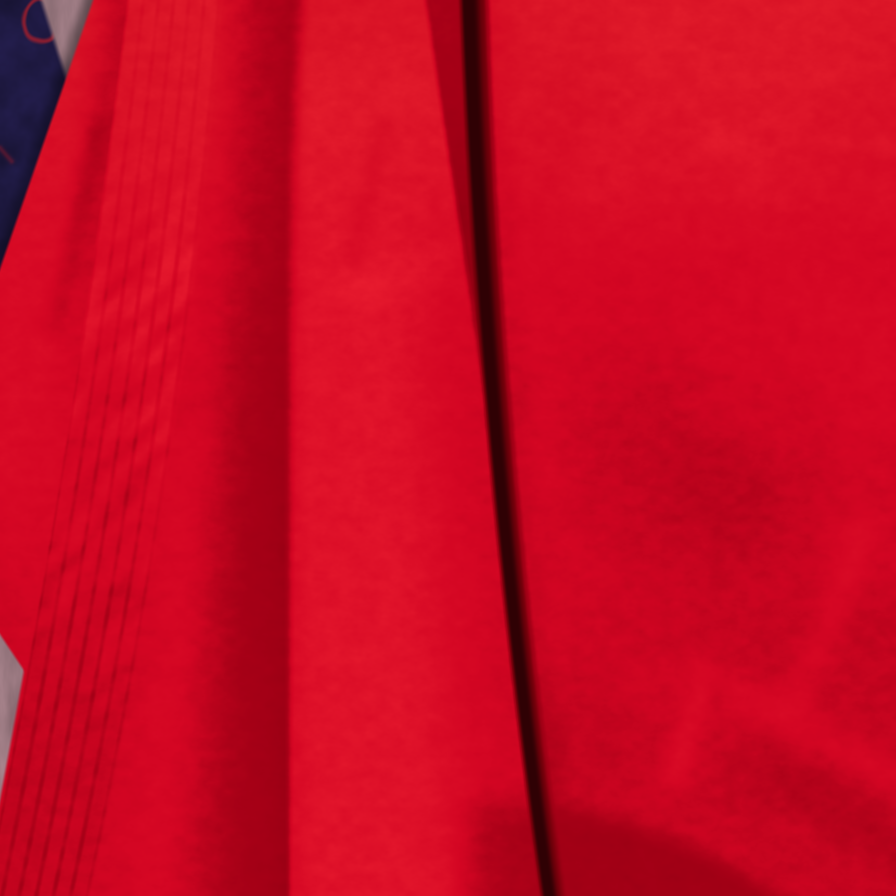
Reproduce this texture procedurally as a Shadertoy shader.

```glsl
float hash(vec2 p) {
    vec3 q = fract(p.xyx * vec3(0.1031, 0.103, 0.0973));
    q += dot(q, q.yzx + 33.33);
    return fract((q.x + q.y) * q.z);
}

float noise(vec2 p) {
    vec2 i = floor(p), f = fract(p);
    f = f * f * (3.0 - 2.0 * f);
    return mix(mix(hash(i), hash(i + vec2(1, 0)), f.x),
               mix(hash(i + vec2(0, 1)), hash(i + vec2(1, 1)), f.x), f.y);
}

float fbm(vec2 p) {
    float sum = 0.0, amp = 0.5;
    for (int i = 0; i < 4; i++) {
        sum += amp * noise(p);
        p = mat2(1.6, 1.2, -1.2, 1.6) * p + 7.3;
        amp *= 0.5;
    }
    return sum;
}

// Soft line from a to b
float crease(vec2 p, vec2 a, vec2 b, float width) {
    vec2 ab = b - a;
    float d = length(p - a - ab * clamp(dot(p - a, ab) / dot(ab, ab), 0.0, 1.0));
    return exp(-d * d / (width * width));
}

// 0 left of the edge, 1 right of it
float rightOf(float x, float edge, float soft) {
    return smoothstep(-soft, soft, x - edge);
}

// Cloth ramp: black-red shadow, deep red, main red, lit red
vec3 clothColor(float light) {
    vec3 c = mix(vec3(0.17, 0.005, 0.015), vec3(0.45, 0.0, 0.04), smoothstep(0.0, 0.3, light));
    c = mix(c, vec3(0.64, 0.0, 0.085), smoothstep(0.25, 0.5, light));
    c = mix(c, vec3(0.83, 0.02, 0.135), smoothstep(0.47, 0.75, light));
    return mix(c, vec3(0.94, 0.14, 0.2), smoothstep(0.7, 1.05, light));
}

void mainImage(out vec4 fragColor, in vec2 fragCoord) {
    vec2 p = fragCoord / iResolution.xy;
    p.y = 1.0 - p.y; // y runs down the hanging cloth
    float x = p.x, t = p.y;
    float soft = max(0.0025, 1.0 / iResolution.y);

    // Fold outlines
    float bandLeft = 0.143 - 0.12 * t - 0.04 * t * t;
    float bandRight = 0.245 - 0.08 * t - 0.067 * t * t;
    float pleat = 0.323 + 0.013 * exp(-t * 6.0);
    float gapLeft = 0.514 + 0.04 * t + 0.051 * t * t;
    float gapRight = 0.544 + 0.03 * t + 0.055 * t * t;
    float panelEdge = min(gapLeft, 0.475 + 0.15 * t);

    // Left flap, shaded towards the band
    float light = 0.78 - 0.15 * smoothstep(0.05, 0.0, bandLeft - x) * smoothstep(0.65, 0.1, t);
    light -= 0.1 * smoothstep(0.45, 0.75, t);
    light -= 0.1 * crease(p, vec2(0.11, 0.14), vec2(0.06, 0.36), 0.014);

    // Stitched band with puckered rows
    float u = (x - bandLeft) / (bandRight - bandLeft);
    float row = abs(fract(u * 6.0 + 0.5) - 0.5);
    float dash = 0.4 + 0.6 * noise(vec2(floor(u * 6.0 + 0.5) * 9.0, t * 85.0));
    float pucker = noise(vec2(u * 4.0, t * 46.0 + u * 5.0)) - 0.5;
    float rows = 0.5 + 0.5 * smoothstep(0.1, 0.4, t);
    float band = 0.8 - 0.17 * smoothstep(0.25, 0.9, t) + 0.03 * u;
    band += pucker * 0.17 * smoothstep(0.1, 0.35, t) * smoothstep(0.95, 0.5, t);
    band -= 0.14 * rows * smoothstep(0.24, 0.0, row) * dash;
    light = mix(light, band, rightOf(x, bandLeft, soft));

    // Slope falling into the pleat
    float slope = mix(0.78, 0.69, smoothstep(0.1, 0.6, t));
    slope -= 0.2 * smoothstep(mix(0.23, 0.17, t), 0.3, x);
    slope -= 0.05 * smoothstep(0.29, 0.325, x);
    slope += 0.05 * crease(p, vec2(0.215, 0.5), vec2(0.17, 1.0), 0.035);
    light = mix(light, slope, rightOf(x, bandRight, 0.006));

    // Central panel
    float across = (x - pleat) / (panelEdge - pleat);
    float panel = 0.85 - 0.06 * smoothstep(0.12, 0.0, across);
    panel -= 0.15 * smoothstep(0.45, 1.0, across) * smoothstep(0.05, 0.5, t);
    panel -= 0.06 * crease(p, vec2(0.43, 0.14), vec2(0.395, 0.29), 0.014);
    panel += 0.05 * crease(p, vec2(0.4, 0.32), vec2(0.49, 0.3), 0.025);
    panel -= 0.05 * smoothstep(0.12, 0.0, t);
    panel -= 0.17 * smoothstep(0.86, 0.93, t) * smoothstep(0.49, 0.55, x);
    light = mix(light, panel, rightOf(x, pleat, mix(0.012, 0.005, t)));

    // Side fold and the dark gap with its dim inner wall
    float sideFold = 0.52 - 0.12 * smoothstep(0.0, 0.3, t);
    light = mix(light, sideFold, rightOf(x, panelEdge, 0.005));
    float gap = 0.04 + 0.26 * smoothstep(0.4, 0.95, (x - gapLeft) / (gapRight - gapLeft));
    light = mix(light, gap, rightOf(x, gapLeft, 0.005));

    // Right panel with soft wrinkles and a cast shadow
    float wall = 0.81 - 0.13 * smoothstep(0.15, 0.65, t) + 0.15 * (fbm(p * vec2(5, 7) + 3.0) - 0.47);
    wall -= 0.06 * smoothstep(0.04, 0.0, x - gapRight);
    wall -= 0.06 * crease(p, vec2(0.7, 0.49), vec2(0.84, 0.56), 0.08);
    wall -= 0.06 * crease(p, vec2(0.84, 0.155), vec2(1.0, 0.185), 0.014);
    wall += 0.05 * crease(p, vec2(0.8, 0.16), vec2(1.0, 0.17), 0.014);
    wall += 0.1 * crease(p, vec2(0.785, 0.75), vec2(0.755, 0.86), 0.016);
    wall += 0.1 * crease(p, vec2(0.82, 0.77), vec2(1.0, 0.87), 0.022);
    wall += 0.09 * crease(p, vec2(0.96, 0.6), vec2(0.89, 0.78), 0.022);
    wall -= 0.06 * crease(p, vec2(0.86, 0.86), vec2(1.0, 0.95), 0.03);
    float shade = smoothstep(-0.02, 0.025, t - 0.9 - 0.9 * pow(max(x - 0.62, 0.0), 1.6));
    wall = mix(wall, 0.47, shade);
    light = mix(light, wall, rightOf(x, gapRight, 0.006));

    // Fibre grain
    float grain = fbm(p * vec2(70, 95)) - 0.47;
    light += 0.1 * grain * smoothstep(0.2, 0.7, light);
    vec3 col = clothColor(light);
    col.g += 0.03 * smoothstep(0.35, 0.0, t) * smoothstep(0.6, 0.8, light);

    // Navy and grey garments behind the left edge
    vec3 navy = vec3(0.12, 0.1, 0.26) * (0.7 + 0.6 * fbm(p * 30.0));
    vec2 threadPos = p - vec2(0.046, 0.022);
    float thread = abs(length(threadPos * vec2(1.0, 0.8)) - 0.017 - 0.006 * noise(p * 70.0));
    navy = mix(navy, vec3(0.7, 0.12, 0.16), 0.7 * smoothstep(0.004, 0.0, thread));
    navy = mix(navy, vec3(0.5, 0.1, 0.18), 0.5 * crease(p, vec2(0.0, 0.165), vec2(0.013, 0.18), 0.003));
    vec3 grey = vec3(0.6, 0.47, 0.5) * (0.85 + 0.3 * fbm(p * vec2(70, 20)));
    vec3 behind = mix(navy, grey, rightOf(x, 0.046 + 0.32 * t, 0.004) * smoothstep(0.13, 0.06, t));
    float flapEdge = 0.104 - 0.347 * t;
    behind *= 1.0 - 0.35 * smoothstep(0.02, 0.0, flapEdge - x);
    col = mix(behind, col, rightOf(x, flapEdge, soft));
    float opening = rightOf(t, 0.708 + 1.5 * x, 0.004) * (1.0 - rightOf(x, bandLeft - 0.004, soft));
    col = mix(col, grey, opening);

    fragColor = vec4(clamp(col, 0.0, 1.0), 1.0);
}
```
